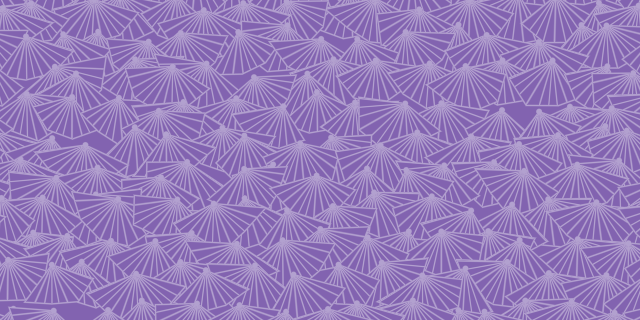
Write a Shadertoy shader that draws this pattern.

```glsl
// Overlapping angular paper fans in two tones of violet.
// Jittered grid cells each hold one fan: an apex, a spray of ribs and a rim
// of straight chords. Where fans overlap, the one with the lowest apex wins.

float hash(vec2 p) {
    vec3 q = fract(vec3(p.xyx) * vec3(0.1031, 0.1030, 0.0973));
    q += dot(q, q.yzx + 33.33);
    return fract((q.x + q.y) * q.z);
}

// Rim corner number k of a fan, as an offset from its apex
vec2 rimCorner(vec2 id, float k, float angle) {
    float radius = 0.122 + 0.045 * hash(id + vec2(7.3 * k + 51.0, 3.1 * k));
    return radius * vec2(sin(angle), cos(angle));
}

// Returns distance to the fan's shape, distance to its lines, apex height
vec3 fan(vec2 p, vec2 id, vec2 cell) {
    vec2 jitter = vec2(hash(id + 11.0), hash(id + 29.0)) - 0.5;
    float stagger = 0.5 * mod(id.y, 2.0);
    vec2 apex = (id + 0.5 + vec2(stagger, 0.0) + 0.6 * jitter) * cell;

    // Local frame: y runs down the middle of the fan
    float tilt = 0.9 * (hash(id + 43.0) - 0.5);
    vec2 q = (p - apex) * vec2(1.0, -1.0);
    q = mat2(cos(tilt), sin(tilt), -sin(tilt), cos(tilt)) * q;
    float r = length(q);
    float angle = atan(q.x, q.y);

    // Wedge sides and the rim chord of this sector
    float chords = 3.0 + step(0.35, hash(id + 67.0));
    float halfSpread = 0.32 * chords - 0.04 + 0.08 * hash(id + 83.0);
    float sector = 2.0 * halfSpread / chords;
    float side = abs(q.x) * cos(halfSpread) - q.y * sin(halfSpread);
    float k = clamp(floor((angle + halfSpread) / sector), 0.0, chords - 1.0);
    vec2 a = rimCorner(id, k, k * sector - halfSpread);
    vec2 b = rimCorner(id, k + 1.0, (k + 1.0) * sector - halfSpread);
    vec2 along = normalize(b - a);
    float shape = max(side, dot(q - a, vec2(-along.y, along.x)));

    // Three ribs per chord, slightly uneven, meeting in a small knot
    float ribStep = sector / 3.0;
    float bent = angle + 0.025 * sin(7.0 * angle + 40.0 * jitter.x);
    float turn = (fract((bent + halfSpread) / ribStep + 0.5) - 0.5) * ribStep;
    float rib = shape < 0.0 ? r * abs(sin(turn)) : 1.0;
    float lines = min(min(abs(shape), rib), r - 0.007);
    return vec3(shape, lines, apex.y);
}

void mainImage(out vec4 fragColor, in vec2 fragCoord) {
    vec2 p = fragCoord / iResolution.y;
    vec2 cell = vec2(0.133, 0.105);
    vec2 home = floor(p / cell);

    // Find the frontmost fan that covers this point
    float front = 1e5;
    for (int j = -1; j <= 2; j++)
    for (int i = -2; i <= 2; i++) {
        vec3 f = fan(p, home + vec2(i, j), cell);
        if (f.x < 0.0) front = min(front, f.z);
    }

    // Gather its lines and the outlines of fans lying over it
    float nearest = 1.0;
    for (int j = -1; j <= 2; j++)
    for (int i = -2; i <= 2; i++) {
        vec3 f = fan(p, home + vec2(i, j), cell);
        if (f.z <= front) nearest = min(nearest, f.y);
    }

    float soft = 0.75 / iResolution.y;
    float ink = 1.0 - smoothstep(-soft, soft, nearest - 0.0022);
    vec3 violet = vec3(0.51, 0.39, 0.69);
    vec3 lilac = vec3(0.70, 0.63, 0.81);
    fragColor = vec4(mix(violet, lilac, ink), 1.0);
}
```
